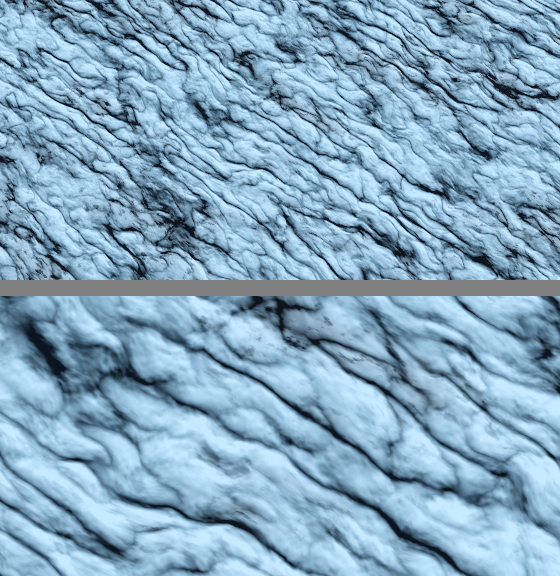
Top: the whole. Bottom: its middle third, enlarged.
This texture is drawn by a Shadertoy shader. Its source:

```glsl
// Crevassed glacier ice: slanted pillowy ridges with ragged dark cracks and sooty patches

float gradientNoise(vec2 p) {
    vec2 cell = floor(p), f = p - cell;
    vec2 w = f * f * f * (f * (f * 6.0 - 15.0) + 10.0);
    float corner[4];
    for (int k = 0; k < 4; k++) {
        vec2 o = vec2(k & 1, k >> 1);
        float angle = 6.2832 * fract(sin(dot(cell + o, vec2(127.1, 311.7))) * 43758.5);
        corner[k] = dot(vec2(cos(angle), sin(angle)), f - o);
    }
    return mix(mix(corner[0], corner[1], w.x), mix(corner[2], corner[3], w.x), w.y);
}

float fbm(vec2 p) {
    float sum = 0.0, amp = 1.0;
    for (int k = 0; k < 4; k++) {
        sum += amp * gradientNoise(p);
        p = mat2(1.6, 1.2, -1.2, 1.6) * p + 7.3;
        amp *= 0.55;
    }
    return sum;
}

// Canvas position to (along ridge, across ridge), bent a little
vec2 ridgeSpace(vec2 p) {
    p += 0.03 * vec2(gradientNoise(p * 4.0 + 3.7), gradientNoise(p * 4.0 + 21.3));
    p += 0.016 * vec2(gradientNoise(p * 14.0 + 9.1), gradientNoise(p * 14.0 + 40.6));
    return mat2(0.77, 0.64, -0.64, 0.77) * p * (0.92 + 0.16 * p.y);
}

// x and y are zero along long cracks and cross breaks, z is signed dents
vec3 folds(vec2 q) {
    float ragged = fbm(q * vec2(17.0, 30.0) + 90.4);
    float ridge = gradientNoise(q * vec2(2.8, 11.5) + 5.2) + 0.12 * ragged
                + 0.17 * sin(q.y * 44.0 + 5.0 * gradientNoise(q * 3.0));
    float breaks = gradientNoise(vec2(q.x * 11.0 + q.y * 6.0, q.y * 17.0 - q.x * 2.0) + 13.4);
    breaks += 0.18 * ragged;
    float dents = fbm(q * vec2(19.0, 30.0) + 31.8);
    return vec3(sqrt(vec2(ridge * ridge, breaks * breaks) + 0.0003), dents);
}

float relief(vec3 fold) {
    return dot(1.0 - exp(-5.0 * fold.xy), vec2(0.66, 0.38)) + 0.24 * fold.z;
}

void mainImage(out vec4 fragColor, in vec2 fragCoord) {
    vec2 p = fragCoord / iResolution.y;
    vec2 q = ridgeSpace(p);
    vec3 fold = folds(q);

    // Light from above: crisp near slope and the broad flank of each ridge
    float height = relief(fold);
    float slope = height - relief(folds(ridgeSpace(p + 0.006 * vec2(0.3, 0.95))));
    float flank = height - relief(folds(ridgeSpace(p + 0.022 * vec2(0.5, 0.85))));

    // Cracks vary in depth and width
    float depth = smoothstep(-0.35, 0.4, gradientNoise(q * vec2(4.0, 10.0) + 51.0));
    float breakDepth = smoothstep(-0.25, 0.4, gradientNoise(q * vec2(9.0, 14.0) + 17.0));
    vec2 crack = exp(-fold.xy * vec2(mix(19.0, 12.0, depth), 13.0));
    float pit = smoothstep(0.15, 0.65, -fold.z);

    // Soot gathers in broad patches, streaked along the ridges
    float streaks = fbm(q * vec2(14.0, 32.0) + 64.0);
    float soot = smoothstep(-0.15, 0.75, fbm(q * vec2(1.8, 3.6) + 77.0) + 0.45 * streaks);

    // Dark flecks, denser where the soot lies
    float flecks = smoothstep(0.2, 0.6, fbm(q * vec2(34.0, 58.0) + 8.6));

    float tone = 0.94 + 0.75 * slope + 0.16 * flank;
    tone -= crack.x * (0.3 + 0.5 * depth) + 0.1 * exp(-5.0 * fold.x);
    tone -= crack.y * (0.1 + 0.42 * breakDepth);
    tone -= pit * (0.18 + 0.25 * soot);
    tone -= flecks * (0.1 + 0.35 * soot);
    tone -= soot * (0.22 + 0.25 * crack.y);
    tone += 0.06 * streaks + 0.07 * fbm(p * 52.0);
    tone = clamp(tone, 0.0, 1.05);

    // Deep water blue to pale ice, richer blue in the middle tones
    vec3 ice = mix(vec3(0.045, 0.08, 0.125), vec3(0.74, 0.89, 0.99), tone);
    ice += vec3(0.0, 0.055, 0.085) * 4.0 * tone * (1.0 - tone);
    vec3 grey = dot(ice, vec3(0.3, 0.5, 0.2)) * vec3(0.94, 1.0, 1.09);
    fragColor = vec4(mix(ice, grey, 0.3 * soot), 1.0);
}
```
